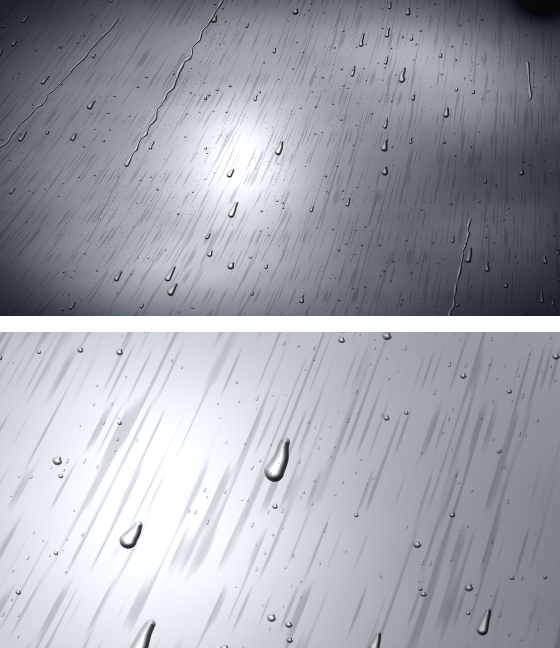
Top: the whole. Bottom: its middle third, enlarged.
Give the GLSL for this texture, as a WebGL 1 fragment shader.

```glsl
precision highp float;
// Rain on a tilted window before a grey, glowing sky. Soft blobs and cloud noise
// make the sky; jittered cells scatter drops, beads and specks that lean along a
// shared fan of wind lines, and a few wobbling rivulets run down the glass.
uniform vec2 u_resolution;

const float FAN_X = 1.7;          // where the wind lines stand upright
const float FAN_RATE = 0.5;       // how fast they lean away from there
const float BASE_LIGHT = 0.47;
const float CLOUD_AMOUNT = 0.20;
const float VIGNETTE = 0.75;
const float STREAK_AMOUNT = 0.16;
const float CORE_GLOW = 0.22;
const vec3 TINT = vec3(-0.018, -0.003, 0.027);
const vec2 SHADE_SIDE = vec2(0.64, -0.77);

float hash(vec2 p) {
  vec3 q = fract(p.xyx * vec3(0.1031, 0.1030, 0.0973));
  q += dot(q, q.yzx + 33.33);
  return fract((q.x + q.y) * q.z);
}

float noise(vec2 p) {
  vec2 i = floor(p), f = fract(p);
  f = f * f * (3.0 - 2.0 * f);
  vec2 e = vec2(0.0, 1.0);
  return mix(mix(hash(i), hash(i + e.yx), f.x),
             mix(hash(i + e.xy), hash(i + e.yy), f.x), f.y);
}

float fbm(vec2 p) {
  float sum = 0.0, amp = 0.5;
  for (int i = 0; i < 4; i++) {
    sum += amp * noise(p);
    p = p * 2.03 + 7.1;
    amp *= 0.5;
  }
  return sum;
}

float blob(vec2 p, vec2 center, vec2 size) {
  vec2 d = (p - center) / size;
  return exp(-dot(d, d));
}

// Constant along each wind line.
float track(vec2 p) { return (p.x - FAN_X) * exp(FAN_RATE * p.y); }

// Coordinates across and along a direction.
vec2 toFrame(vec2 d, vec2 up) { return vec2(d.x * up.y - d.y * up.x, dot(d, up)); }

vec3 sky(vec2 p, vec2 uv) {
  float light = BASE_LIGHT;
  light += 0.34 * blob(p, vec2(0.74, 0.48), vec2(0.40, 0.34));
  light += 0.22 * blob(p, vec2(0.76, 0.50), vec2(0.17, 0.20));
  light += 0.23 * blob(p, vec2(0.50, 0.10), vec2(0.45, 0.20));
  light += 0.22 * blob(p, vec2(1.40, 0.80), vec2(0.34, 0.20));
  light -= 0.16 * blob(p, vec2(1.75, 0.45), vec2(0.38, 0.18));
  light -= 0.12 * blob(p, vec2(1.45, 0.12), vec2(0.40, 0.20));
  light += CLOUD_AMOUNT * (fbm(p * vec2(2.6, 4.5) + 3.0) - 0.47);
  light *= 1.0 - VIGNETTE * smoothstep(0.75, 1.5, length(uv * 2.0 - 1.0));
  light -= 0.25 * blob(p, vec2(1.71, 1.0), vec2(0.09, 0.07));
  return max(vec3(light) + TINT, 0.03);
}

// Water surface: dark rim, heavier on one side, around a bright core.
// d and blur are in units of the radius.
vec3 water(vec3 col, vec2 normal, float d, float blur, float strength) {
  float mask = 1.0 - smoothstep(-blur, blur, d);
  float side = dot(normal, SHADE_SIDE);
  float rim = smoothstep(-0.8 - 0.8 * blur, -0.15, d);
  vec3 dark = col * mix(0.50, 0.12, 0.5 + 0.5 * side);
  vec3 ink = mix(col + CORE_GLOW, dark, clamp(rim * (0.8 + 0.4 * side), 0.0, 1.0));
  return mix(col, ink, mask * strength);
}

vec3 drops(vec3 col, vec2 p, float cell, float density, float radius,
           float stretch, float seed, float strength) {
  vec2 home = floor(p / cell);
  for (int j = -1; j <= 1; j++) {
    for (int i = -1; i <= 1; i++) {
      vec2 id = home + vec2(float(i), float(j));
      vec2 key = id + seed;
      vec2 center = (id + vec2(hash(key + 11.3), hash(key + 47.9))) * cell;
      float cluster = smoothstep(0.2, 0.75, noise(vec2(track(center) * 9.0, center.y * 3.5) + seed));
      if (hash(key) > density * cluster) continue;
      float size = hash(key + 71.7);
      float r = radius * mix(0.55, 1.2, size * size);
      float len = stretch * mix(0.15, 1.0, hash(key + 93.1));
      vec2 up = normalize(vec2(FAN_RATE * (FAN_X - center.x), 1.0));
      vec2 q = toFrame(p - center, up) / r;
      q.x += 0.5 * (noise(vec2(q.y * 0.7, size * 50.0)) - 0.5) * step(1.0, len);
      float h = clamp(q.y / len, 0.0, 1.0);
      vec2 off = q - vec2(0.0, h * len);
      float dist = length(off);
      col = water(col, off / (dist + 0.001), dist - mix(1.0, 0.5, h),
                  0.7 / (u_resolution.y * r), strength);
    }
  }
  return col;
}

vec3 rivulet(vec3 col, vec2 p, vec2 low, vec2 high, float width, float strength) {
  float len = length(high - low);
  vec2 q = toFrame(p - low, (high - low) / len);
  float along = clamp(q.y, 0.0, len);
  q.x += 0.010 * (noise(vec2(along * 35.0, low.x * 90.0)) - 0.5);
  float w = width * (0.35 + 0.9 * noise(vec2(along * 70.0, low.y * 60.0)));
  vec2 off = vec2(q.x, q.y - along) / w;
  float dist = length(off);
  return water(col, off / (dist + 0.001), dist - 1.0, 0.7 / (u_resolution.y * w), strength);
}

void main() {
  vec2 p = gl_FragCoord.xy / u_resolution.y;
  vec3 col = sky(p, gl_FragCoord.xy / u_resolution);
  // Fine wind streaks and specks
  float streak = noise(vec2(track(p) * 170.0, p.y * 16.0));
  col *= 1.0 - STREAK_AMOUNT * smoothstep(0.6, 0.95, streak);
  col = drops(col, p, 0.017, 0.55, 0.0014, 3.0, 5.0, 0.42);
  // Round beads
  col = drops(col, p, 0.044, 0.55, 0.0045, 0.5, 31.0, 0.75);
  // Rivulets
  col = rivulet(col, p, vec2(0.28, 0.24), vec2(0.38, 0.45), 0.003, 0.35);
  col = rivulet(col, p, vec2(0.40, 0.48), vec2(0.70, 1.00), 0.007, 0.9);
  col = rivulet(col, p, vec2(-0.02, 0.51), vec2(0.375, 0.94), 0.005, 0.85);
  col = rivulet(col, p, vec2(1.42, -0.02), vec2(1.485, 0.305), 0.007, 0.9);
  col = rivulet(col, p, vec2(1.68, 0.69), vec2(1.67, 0.80), 0.007, 0.9);
  // Running drops
  col = drops(col, p, 0.115, 0.95, 0.0100, 4.5, 64.0, 0.95);
  gl_FragColor = vec4(clamp(col, 0.0, 1.0), 1.0);
}
```
